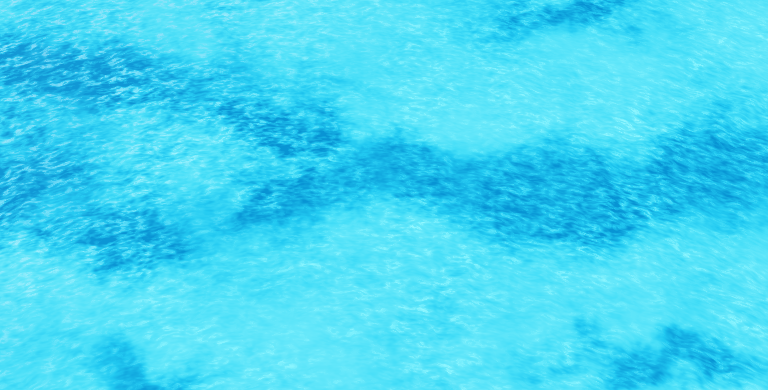
Reproduce this texture procedurally as a Shadertoy shader.

```glsl
// Clear tropical water seen from above: soft blue deep patches over pale turquoise
// shallows, built from warped gaussians, with thin broken wave crests from
// stretched gradient noise and a pale sky sheen towards the upper left.

#define DEPTH_TONE    0.64   // darkening over deep water
#define SHALLOW_TONE  0.88   // brightness of the shallows
#define EDGE_WARP     0.24   // raggedness of the deep patches
#define CLOUDINESS    0.75   // uneven depth between patches
#define WAVE_SCALE    vec2(12.0, 28.0)
#define WAVE_BEND     0.17   // curvature of the crest lines
#define WAVE_CALM     0.19   // wave contrast over the shallows
#define WAVE_ROUGH    0.38   // extra contrast over depth and sheen
#define CREST_THIN    8.0    // sharpness of the crest lines

const vec3 DEEP  = vec3(0.03, 0.58, 0.83);
const vec3 BLUE  = vec3(0.13, 0.79, 0.945);
const vec3 AQUA  = vec3(0.27, 0.87, 0.97);
const vec3 PALE  = vec3(0.46, 0.925, 0.985);
const vec3 SHEEN = vec3(0.57, 0.84, 0.96);

// Deep patches: centre and radii, in canvas heights
const int PATCHES = 11;
const vec4 patches[PATCHES] = vec4[PATCHES](
    vec4(0.26, 0.80, 0.45, 0.14), vec4(0.03, 0.52, 0.20, 0.10),
    vec4(0.36, 0.38, 0.16, 0.09), vec4(0.74, 0.47, 0.20, 0.08),
    vec4(1.03, 0.56, 0.25, 0.06), vec4(1.44, 0.49, 0.24, 0.11),
    vec4(1.85, 0.58, 0.20, 0.12), vec4(1.49, 0.99, 0.22, 0.06),
    vec4(1.70, 0.07, 0.27, 0.06), vec4(0.39, 0.05, 0.15, 0.05),
    vec4(0.75, 0.66, 0.15, 0.05));

float hash(vec2 cell) {
    vec3 h = fract(vec3(cell.xyx) * 0.1031);
    h += dot(h, h.yzx + 33.33);
    return fract((h.x + h.y) * h.z);
}

float corner(vec2 cell, vec2 offset) {
    float angle = 6.2832 * hash(cell);
    return dot(vec2(cos(angle), sin(angle)), offset);
}

// Gradient noise, about -0.7 to 0.7
float noise(vec2 p) {
    vec2 i = floor(p), f = fract(p), e = vec2(1, 0);
    vec2 u = f * f * f * (f * (f * 6.0 - 15.0) + 10.0);
    return mix(mix(corner(i, f), corner(i + e, f - e), u.x),
               mix(corner(i + e.yx, f - e.yx), corner(i + 1.0, f - 1.0), u.x), u.y);
}

mat2 rotation(float angle) {
    float c = cos(angle), s = sin(angle);
    return mat2(c, s, -s, c);
}

float fbm(vec2 p) {
    float sum = 0.0, weight = 0.45;
    for (int i = 0; i < 5; i++) {
        sum += weight * noise(p);
        p = rotation(0.6) * p * 2.03 + 17.3;
        weight *= 0.55;
    }
    return sum;
}

// 0 in the shallows, 1 in the deepest water
float waterDepth(vec2 p) {
    vec2 warped = p + EDGE_WARP * vec2(fbm(p * 4.0), fbm(p * 4.0 + 31.7));
    float sum = CLOUDINESS * fbm(p * vec2(3.0, 5.0) + 9.1);
    for (int i = 0; i < PATCHES; i++) {
        vec2 d = (warped - patches[i].xy) / patches[i].zw;
        sum += exp(-dot(d, d));
    }
    return smoothstep(-0.2, 0.95, sum);
}

// Crests rising on the left and falling on the right, finer with distance
float waves(vec2 p) {
    float fromCentre = p.x - 0.95;
    vec2 q = vec2(fromCentre, p.y + WAVE_BEND * fromCentre * fromCentre);
    q *= 1.0 + 0.3 * p.y;
    q += 0.012 * vec2(noise(p * 14.0), noise(p * 14.0 + 7.7));
    float sum = 0.0, weight = 0.36, swell = 0.2;
    for (int i = 0; i < 4; i++) {
        float slope = noise(q * WAVE_SCALE + 40.0);
        // Thin lines, shown only on the raised side of the larger wave
        float crest = exp(-CREST_THIN * abs(slope)) * smoothstep(-0.1, 0.3, swell);
        sum += weight * (1.5 * slope + 0.9 * (crest - 0.15));
        swell = slope;
        q = rotation(i % 2 == 0 ? 0.16 : -0.2) * q * 1.75 + 3.7;
    }
    return sum;
}

// Straight ramps keep the waves visible at every depth
vec3 waterColor(float tone) {
    vec3 color = mix(DEEP, BLUE, clamp(tone / 0.40, 0.0, 1.0));
    color = mix(color, AQUA, clamp((tone - 0.40) / 0.26, 0.0, 1.0));
    return mix(color, PALE, clamp((tone - 0.66) / 0.34, 0.0, 1.0));
}

void mainImage(out vec4 fragColor, in vec2 fragCoord) {
    vec2 p = fragCoord / iResolution.y;
    float depth = waterDepth(p);
    float wave = waves(p);
    float sheen = 1.0 - smoothstep(0.1, 1.35, p.x + 0.9 * (1.0 - p.y));

    // Rough, contrasty surface over deep water; patches of calm elsewhere
    float gust = clamp(0.9 + 1.8 * fbm(p * 4.0 + 53.0), 0.3, 1.5);
    float strength = (WAVE_CALM + WAVE_ROUGH * (0.5 * depth + 0.6 * sheen)) * gust;
    float tone = SHALLOW_TONE - DEPTH_TONE * depth - 0.06 * sheen + strength * wave;
    vec3 color = waterColor(tone);

    // Sky reflected on the crests
    float glint = smoothstep(0.1, 0.8, wave);
    color = mix(color, SHEEN, sheen * (0.08 + 0.65 * glint));
    color += 0.09 * glint * glint * gust * vec3(1.0, 0.4, 0.15);
    fragColor = vec4(clamp(color, 0.0, 1.0), 1.0);
}
```
